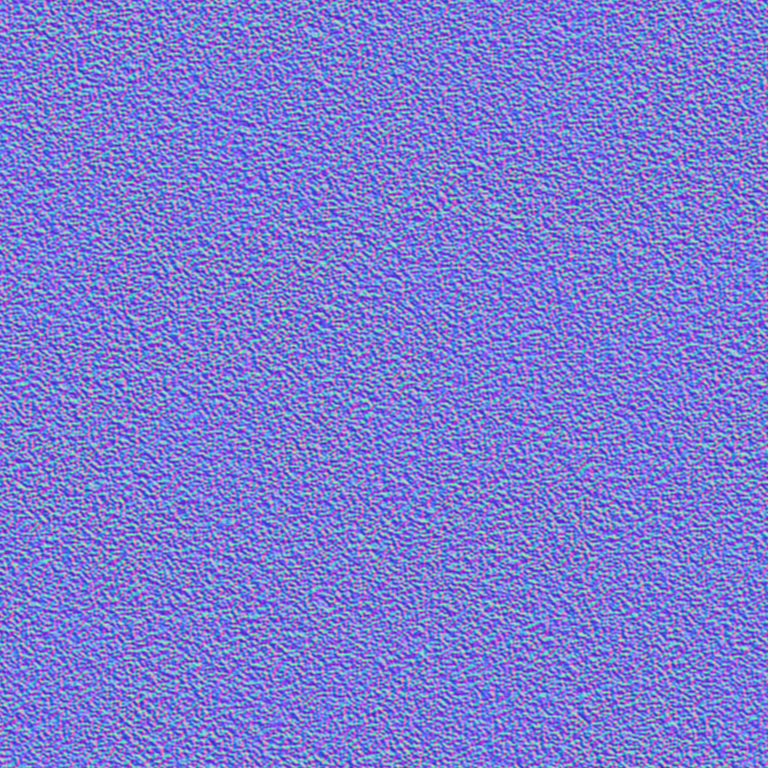
A WebGL 1 fragment shader for this texture map:

```glsl
precision highp float;
// Tangent-space normal map of a fine, rough plaster grain with slightly slanted ridges.

uniform vec2 u_resolution;

#define GRAINS 300.0        // noise cells across the canvas
#define RIDGE_ANGLE 0.44    // mean ridge direction, radians
#define ANGLE_SPREAD 0.38   // turn of each layer away from the mean
#define STRETCH vec2(0.85, 1.1) // cell frequency along and across the ridges
#define RELIEF 1.9          // steepness of the grain
#define SKEW 0.14           // makes rising flanks steeper than falling ones
#define SOFTNESS 0.32       // spacing of the averaged samples, in grains
#define PATCHES 9.0         // size of calmer and rougher areas
#define PATCH_DEPTH 0.3     // how much the relief varies between them

float hash(vec2 p) {
  vec3 q = fract(p.xyx * vec3(0.1031, 0.1030, 0.0973));
  q += dot(q, q.yzx + 33.33);
  return fract((q.x + q.y) * q.z);
}

// Value noise: x holds the height, yz its exact gradient.
vec3 noiseWithSlope(vec2 p) {
  vec2 cell = floor(p);
  vec2 f = p - cell;
  vec2 fade = f * f * (3.0 - 2.0 * f);
  vec2 fadeSlope = 6.0 * f * (1.0 - f);
  float a = hash(cell);
  float b = hash(cell + vec2(1.0, 0.0));
  float c = hash(cell + vec2(0.0, 1.0));
  float d = hash(cell + vec2(1.0, 1.0));
  float twist = a - b - c + d;
  float height = a + (b - a) * fade.x + (c - a) * fade.y + twist * fade.x * fade.y;
  vec2 slope = fadeSlope * (vec2(b - a, c - a) + twist * fade.yx);
  return vec3(height, slope);
}

// Slope of one stretched, rotated grain layer, returned in canvas directions.
vec2 grainSlope(vec2 p, float angle, vec2 offset) {
  float c = cos(angle);
  float s = sin(angle);
  mat2 toGrain = mat2(c * STRETCH.x, -s * STRETCH.y,
                      s * STRETCH.x,  c * STRETCH.y);
  return noiseWithSlope(toGrain * p + offset).yz * toGrain;
}

// Unit normal of the rough surface; two crossing layers hide the noise lattice.
vec3 grainNormal(vec2 p, float relief) {
  vec2 slope = grainSlope(p, RIDGE_ANGLE - ANGLE_SPREAD, vec2(311.3, 417.7))
             + grainSlope(p, RIDGE_ANGLE + ANGLE_SPREAD, vec2(723.1, 259.9));
  slope *= relief;
  slope += SKEW * (slope * slope - 0.9);
  return normalize(vec3(slope, 1.0));
}

void main() {
  vec2 uv = gl_FragCoord.xy / min(u_resolution.x, u_resolution.y);
  vec2 p = uv * GRAINS;

  // Calmer and rougher areas.
  float patchHeight = noiseWithSlope(uv * PATCHES + 57.3).x;
  float relief = RELIEF * (1.0 + PATCH_DEPTH * (patchHeight - 0.5));

  // Averaged normals shorten where the grain turns sharply, which darkens creases.
  vec3 normal = vec3(0.0);
  for (int j = -1; j <= 1; j++) {
    for (int i = -1; i <= 1; i++) {
      normal += grainNormal(p + SOFTNESS * vec2(float(i), float(j)), relief);
    }
  }
  gl_FragColor = vec4(normal / 9.0 * 0.5 + 0.5, 1.0);
}
```
